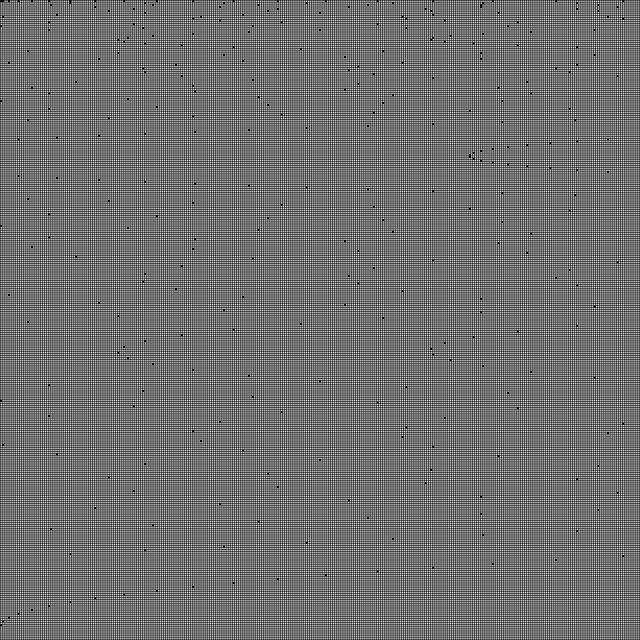
This pattern is drawn by a WebGL 1 fragment shader. Its source:

```glsl
precision highp float;

uniform vec2 u_resolution;

// Cells are counted row by row, 325 to a row; perfect squares are filled in.
float isFilled(vec2 cell) {
    float index = cell.x + 325.0 * cell.y;
    float root = floor(sqrt(max(index, 0.0)) + 0.5);
    float perfectSquare = step(abs(root * root - index), 0.5);
    float inField = step(0.0, cell.x) * step(cell.x, 324.5)
                  * step(0.0, cell.y) * step(cell.y, 325.5);
    return perfectSquare * inField;
}

// Windowed sinc with three lobes, for both axes at once.
vec2 lanczos(vec2 x) {
    vec2 a = 3.14159 * max(abs(x), vec2(0.001));
    return step(abs(x), vec2(3.0)) * 3.0 * sin(a) * sin(a / 3.0) / (a * a);
}

void main() {
    // Thirds of a cell: one for the line, two for the open square.
    vec2 uv = gl_FragCoord.xy / u_resolution;
    vec2 p = vec2(uv.x, 1.0 - uv.y) * 1000.0;
    vec2 footprint = max(1000.0 / u_resolution, vec2(1.0));
    vec2 firstCell = floor(p / 3.0) - 4.0;

    // Filter weights of the open squares along each axis.
    vec2 openWeight[9];
    vec2 total = vec2(0.0);
    for (int i = 0; i < 9; i++) {
        vec2 start = 3.0 * (firstCell + float(i)) - p;
        vec2 line = lanczos((start + 0.5) / footprint);
        openWeight[i] = lanczos((start + 1.5) / footprint)
                      + lanczos((start + 2.5) / footprint);
        total += line + openWeight[i];
    }

    // Sum the light of the cells that are left open.
    float light = 0.0;
    for (int j = 0; j < 9; j++) {
        for (int i = 0; i < 9; i++) {
            vec2 cell = firstCell + vec2(float(i), float(j));
            light += openWeight[i].x * openWeight[j].y * (1.0 - isFilled(cell));
        }
    }
    light /= total.x * total.y;

    gl_FragColor = vec4(vec3(clamp(light, 0.0, 1.0)), 1.0);
}
```
